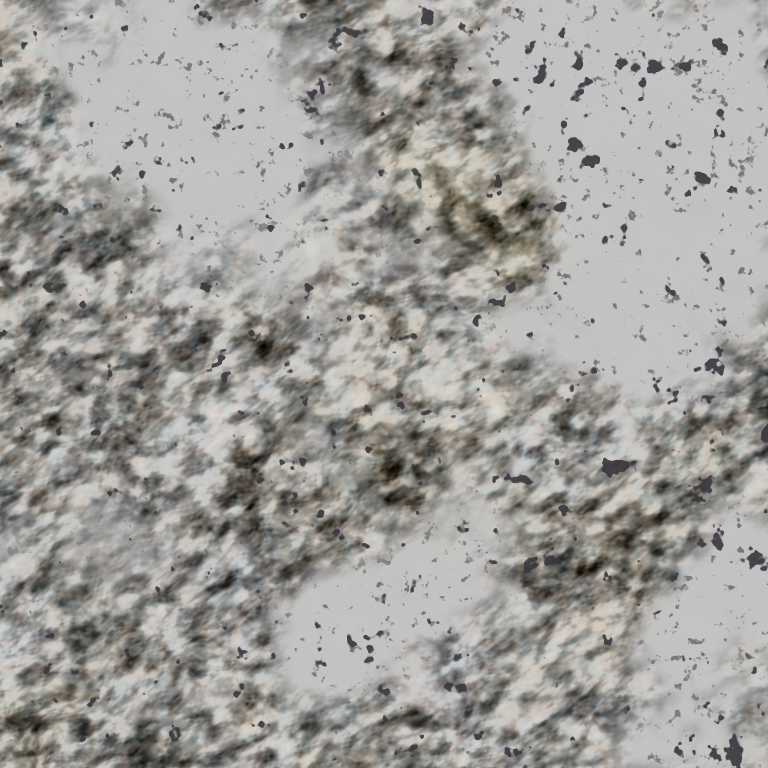
A Shadertoy shader for this texture:

```glsl
// Pale grey mineral section with mottled brown grain, clear windows and dark speck chains.

float hash(vec2 cell) {
    vec3 h = fract(cell.xyx * 0.1031);
    h += dot(h, h.yzx + 33.33);
    return fract((h.x + h.y) * h.z);
}

float noise(vec2 p) {
    vec2 i = floor(p), f = fract(p);
    f = f * f * f * (f * (f * 6.0 - 15.0) + 10.0);
    float low = mix(hash(i), hash(i + vec2(1, 0)), f.x);
    float high = mix(hash(i + vec2(0, 1)), hash(i + vec2(1, 1)), f.x);
    return mix(low, high, f.y);
}

// Three turned octaves, averaging one half
float fbm(vec2 p) {
    float sum = 0.0, weight = 0.5;
    for (int i = 0; i < 3; i++) {
        sum += weight * noise(p);
        p = mat2(0.8, 0.6, -0.6, 0.8) * p * 2.03 + 17.3;
        weight *= 0.57;
    }
    return sum / 0.947;
}

float blob(vec2 p, vec2 center, float radius) {
    vec2 d = (p - center) / radius;
    return exp(-dot(d, d));
}

void mainImage(out vec4 fragColor, in vec2 fragCoord) {
    vec2 p = fragCoord / iResolution.xy;
    vec2 warped = p + 0.09 * (vec2(fbm(p * 9.0), fbm(p * 9.0 + 50.0)) - 0.5);

    // Clear windows and brown stains
    float window = blob(warped, vec2(0.25, 0.83), 0.20)
                 + blob(warped, vec2(0.93, 0.86), 0.28)
                 + blob(warped, vec2(0.82, 0.66), 0.18)
                 + blob(warped, vec2(0.62, 0.30), 0.10)
                 + blob(warped, vec2(0.46, 0.17), 0.09)
                 + blob(warped, vec2(0.95, 0.18), 0.17);
    float stain = blob(warped, vec2(0.58, 0.78), 0.08)
                + blob(warped, vec2(0.65, 0.69), 0.07)
                + blob(warped, vec2(0.55, 0.43), 0.11)
                + blob(warped, vec2(0.79, 0.28), 0.09);
    float cover = smoothstep(0.15, 0.6, fbm(p * 7.0 + 3.0) + 0.15 - 0.6 * window + 0.3 * stain);

    // Fine grain, drawn out along a rising diagonal
    vec2 slanted = mat2(0.86, -0.5, 0.5, 0.86) * (p + 0.25 * (warped - p)) * vec2(1.0, 1.0);
    slanted.x *= 0.62;
    float grain = fbm(slanted * 68.0 + 9.0);
    float mottle = fbm(slanted * 17.0 + 31.0);
    float shade = 0.185 + 1.05 * (grain - 0.5) + 0.5 * (mottle - 0.5) + 0.08 * stain;
    float tone = 0.77 - cover * shade + 0.05 * (fbm(p * 22.0) - 0.5);
    tone = min(tone, 0.76 + 0.25 * (tone - 0.76));

    // Neutral lights, warmer in the covered and stained parts
    float warmth = cover * (0.012 + 0.05 * (fbm(p * 12.0 + 70.0) - 0.4)) + 0.025 * stain;
    vec3 color = vec3(tone) + warmth * vec3(0.5, 0.1, -1.0);
    color += cover * 0.04 * (noise(p * 75.0 + 5.0) - 0.5) * vec3(1.0, -0.3, -1.0);

    // Blue-black specks, gathered in chains on the right
    float rightSide = smoothstep(0.42, 0.75, p.x);
    float chain = 1.0 - smoothstep(0.02, 0.12, abs(noise(warped * 6.0 + 12.0) - 0.5));
    float dust = fbm(p * 48.0 + 80.0) + 0.15 * chain * rightSide;
    float speck = smoothstep(0.75, 0.83, dust);
    float fleck = smoothstep(0.68, 0.82, fbm(p * 85.0 + 21.0)) * (1.0 - cover);
    color = mix(color, vec3(0.40, 0.39, 0.39), 0.8 * fleck);
    color = mix(color, vec3(0.22, 0.21, 0.24), 0.9 * speck);

    fragColor = vec4(clamp(color, 0.0, 1.0), 1.0);
}
```
